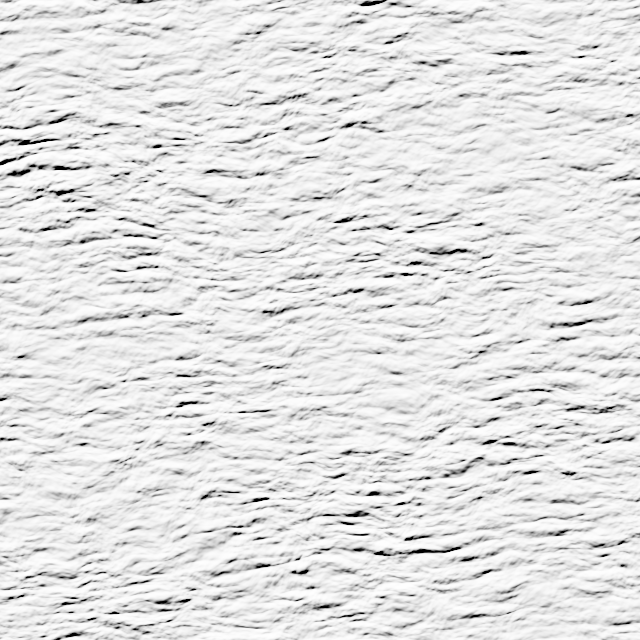
A three.js fragment shader for this texture map:

```glsl
// Rough layered stone in pale grey: slanting light over a bedded height field, dark under each ledge.
#define BASE_FREQ vec2(8.0, 30.0)     // coarsest beds, cells across and up
#define FREQ_GROWTH vec2(1.75, 1.45)  // finer octaves become rounder
#define BED_WEIGHT 0.55               // slope carried by the coarsest octave
#define WEIGHT_DECAY 0.84
#define CREASE_OCTAVES 3              // octaves folded into sharp crevices
#define CREASE_SOFTNESS 0.04
#define BED_TILT 0.05
#define LIGHT_DIR vec2(-0.4, 0.917)
#define SLOPE_STEP 0.0018
#define SLOPE_GAIN 1.16
#define SHADE_RATE 1.05
#define SHADE_BIAS 2.65

varying vec2 vUv;

const float NOISE_SLOPE = 0.624; // typical slope of the gradient noise

float hash(vec2 p) {
  vec3 q = fract(vec3(p.xyx) * 0.1031);
  q += dot(q, q.yzx + 33.33);
  return fract((q.x + q.y) * q.z);
}

// Contribution of one lattice corner with a random unit gradient
float corner(vec2 cell, vec2 offset) {
  float angle = 6.28318 * hash(cell);
  return dot(vec2(cos(angle), sin(angle)), offset);
}

float gradientNoise(vec2 p) {
  vec2 i = floor(p);
  vec2 f = p - i;
  vec2 w = f * f * f * (f * (f * 6.0 - 15.0) + 10.0);
  vec2 e = vec2(1.0, 0.0);
  float low = mix(corner(i, f), corner(i + e, f - e), w.x);
  float high = mix(corner(i + e.yx, f - e.yx), corner(i + e.xx, f - e.xx), w.x);
  return mix(low, high, w.y);
}

// Bend the beds so that the layers waver and rise a little to the right
vec2 bendBeds(vec2 p) {
  float bend = 0.02 * gradientNoise(p * 4.0 + 17.0)
             + 0.006 * gradientNoise(p * 22.0 + 41.0);
  float drift = 0.015 * gradientNoise(p * 13.0 + 73.0);
  return p + vec2(drift, bend - BED_TILT * p.x);
}

float stoneHeight(vec2 p) {
  vec2 q = bendBeds(p);
  vec2 freq = BASE_FREQ;
  float weight = BED_WEIGHT;
  float height = 0.0;
  mat2 turn = mat2(0.82, 0.57, -0.57, 0.82); // hides the lattice rows
  for (int i = 0; i < 6; i++) {
    float n = gradientNoise(turn * (q * freq) + 60.0 + 19.3 * float(i));
    if (i < CREASE_OCTAVES) n = sqrt(n * n + CREASE_SOFTNESS * CREASE_SOFTNESS);
    height += n * weight / (NOISE_SLOPE * freq.y);
    freq *= FREQ_GROWTH;
    weight *= WEIGHT_DECAY;
  }
  return height;
}

void main() {
  // Slope towards the light; positive on faces turned away from it
  vec2 halfStep = 0.5 * SLOPE_STEP * LIGHT_DIR;
  float slope = (stoneHeight(vUv + halfStep) - stoneHeight(vUv - halfStep)) / SLOPE_STEP;

  // Calm and rugged patches
  float ruggedness = 1.0 + 0.6 * gradientNoise(vUv * vec2(3.0, 6.0) + 5.0);

  // Shade deepens exponentially, leaving lit faces near white
  float shade = exp(SHADE_RATE * SLOPE_GAIN * ruggedness * slope - SHADE_BIAS);
  gl_FragColor = vec4(vec3(clamp(1.0 - shade, 0.0, 1.0)), 1.0);
}
```
